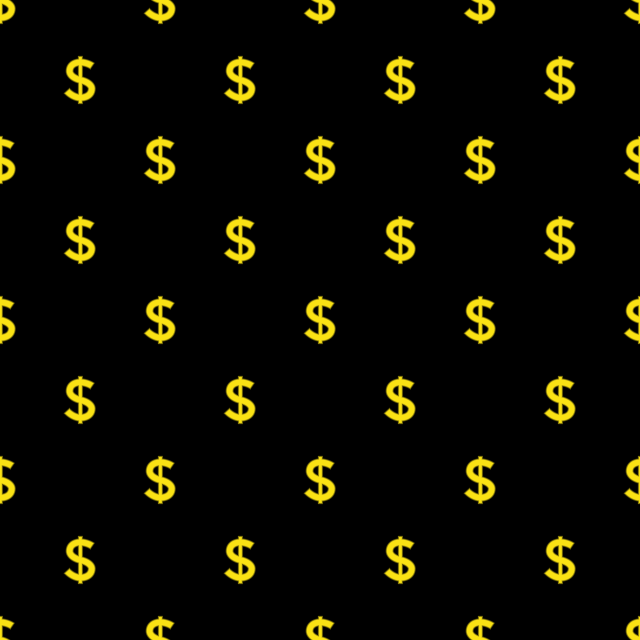
Reproduce this pattern procedurally as a three.js fragment shader.

```glsl
varying vec2 vUv;

const float REPEATS = 4.0;          // cells across and down, two signs in each
const float UNITS_PER_CELL = 285.0; // drawing units of one sign
const vec2 SIGN_SHIFT = vec2(0.7, 0.0);
const float STROKE_HALF = 6.1;
const vec2 BAR_HALF = vec2(3.5, 42.0);
const float SOFTNESS = 2.3;         // half width of the smoothed edge
const float ARC_WEIGHT = 0.82;      // fullness of the curves
const int ARC_STEPS = 10;
const vec3 GROUND = vec3(0.0);
const vec3 YELLOW = vec3(0.98, 0.885, 0.08);

float segmentDistance(vec2 p, vec2 a, vec2 b) {
  vec2 ap = p - a;
  vec2 ab = b - a;
  return length(ap - ab * clamp(dot(ap, ab) / dot(ab, ab), 0.0, 1.0));
}

float boxDistance(vec2 p, vec2 halfSize) {
  vec2 d = abs(p) - halfSize;
  return length(max(d, 0.0)) + min(max(d.x, d.y), 0.0);
}

// Point on a rational quadratic curve
vec2 arcPoint(vec2 a, vec2 control, vec2 b, float t) {
  float s = 1.0 - t;
  vec3 w = vec3(s * s, 2.0 * ARC_WEIGHT * s * t, t * t);
  return (a * w.x + control * w.y + b * w.z) / (w.x + w.y + w.z);
}

// Signed distance to a thick curve
float arcStroke(vec2 p, vec2 a, vec2 control, vec2 b) {
  float d = 1e5;
  vec2 previous = a;
  for (int i = 1; i <= ARC_STEPS; i++) {
    vec2 next = arcPoint(a, control, b, float(i) / float(ARC_STEPS));
    d = min(d, segmentDistance(p, previous, next));
    previous = next;
  }
  return d - STROKE_HALF;
}

// Thick curve cut square at its end b
float cutStroke(vec2 p, vec2 a, vec2 control, vec2 b) {
  return max(arcStroke(p, a, control, b), dot(p - b, normalize(b - control)));
}

float signDistance(vec2 p) {
  vec2 top = vec2(0.0, 31.5);
  vec2 left = vec2(-19.2, 16.0);
  vec2 middle = vec2(0.0);
  vec2 right = vec2(20.2, -15.5);
  vec2 bottom = vec2(0.0, -31.5);

  // Upper bowl
  float d = cutStroke(p, top, vec2(11.5, 31.5), vec2(21.0, 25.0));
  d = min(d, arcStroke(p, top, vec2(left.x, top.y), left));
  d = min(d, arcStroke(p, left, vec2(left.x, 4.5), middle));

  // Lower bowl
  d = min(d, arcStroke(p, middle, vec2(right.x, -4.7), right));
  d = min(d, arcStroke(p, right, vec2(right.x, bottom.y), bottom));
  d = min(d, cutStroke(p, bottom, vec2(-13.0, -31.5), vec2(-24.0, -19.5)));

  // Upright bar
  return min(d, boxDistance(p, BAR_HALF));
}

void main() {
  // Staggered lattice: signs at cell corners and cell centres
  vec2 cell = vUv * REPEATS;
  vec2 fromCorner = fract(cell + 0.5) - 0.5;
  vec2 fromCentre = fract(cell) - 0.5;
  bool cornerNearer = dot(fromCorner, fromCorner) < dot(fromCentre, fromCentre);
  vec2 p = (cornerNearer ? fromCorner : fromCentre) * UNITS_PER_CELL;

  float d = signDistance(p - SIGN_SHIFT);
  float ink = 1.0 - smoothstep(-SOFTNESS, SOFTNESS, d);
  gl_FragColor = vec4(mix(GROUND, YELLOW, ink), 1.0);
}
```
